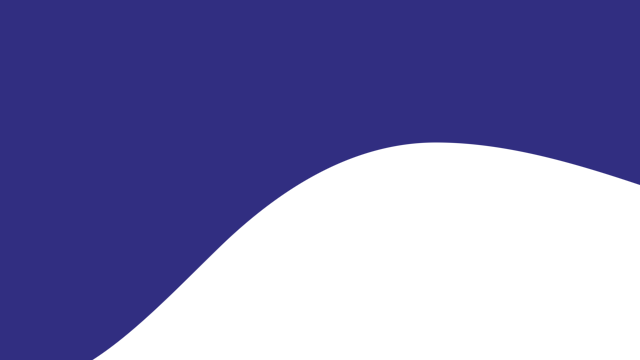
This background is drawn by a WebGL 1 fragment shader. Its source:

```glsl
precision highp float;
uniform vec2 u_resolution;

// Cubic through points a and b with the given end slopes
float hermite(float x, vec2 a, vec2 b, float slopeA, float slopeB) {
  float span = b.x - a.x;
  float t = (x - a.x) / span;
  float s = 1.0 - t;
  return a.y * s * s * (1.0 + 2.0 * t) + b.y * t * t * (3.0 - 2.0 * t)
       + span * t * s * (slopeA * s - slopeB * t);
}

// Height of the hill: rising foot, shoulder, then a gentle descent
float hillHeight(float x) {
  vec2 foot = vec2(0.257, 0.0);
  vec2 bend = vec2(0.6065, 0.3102);
  vec2 crest = vec2(1.2106, 0.6042);
  vec2 edge = vec2(1.7778, 0.4861);
  if (x < bend.x) return hermite(x, foot, bend, 0.64, 0.975);
  if (x < crest.x) return hermite(x, bend, crest, 0.975, 0.0);
  return hermite(x, crest, edge, 0.0, -0.335);
}

void main() {
  // Canvas height is one unit, width is 16/9
  vec2 p = gl_FragCoord.xy / u_resolution * vec2(16.0 / 9.0, 1.0);
  float pixel = 1.0 / u_resolution.y;

  // Approximate distance to the curve, corrected for its slope
  float height = hillHeight(p.x);
  float slope = (hillHeight(p.x + pixel) - hillHeight(p.x - pixel)) / (2.0 * pixel);
  float dist = (p.y - height) / sqrt(1.0 + slope * slope);

  // White hill against an indigo sky
  vec3 indigo = vec3(0.192, 0.180, 0.506);
  float sky = smoothstep(-0.75 * pixel, 0.75 * pixel, dist);
  gl_FragColor = vec4(mix(vec3(1.0), indigo, sky), 1.0);
}
```
